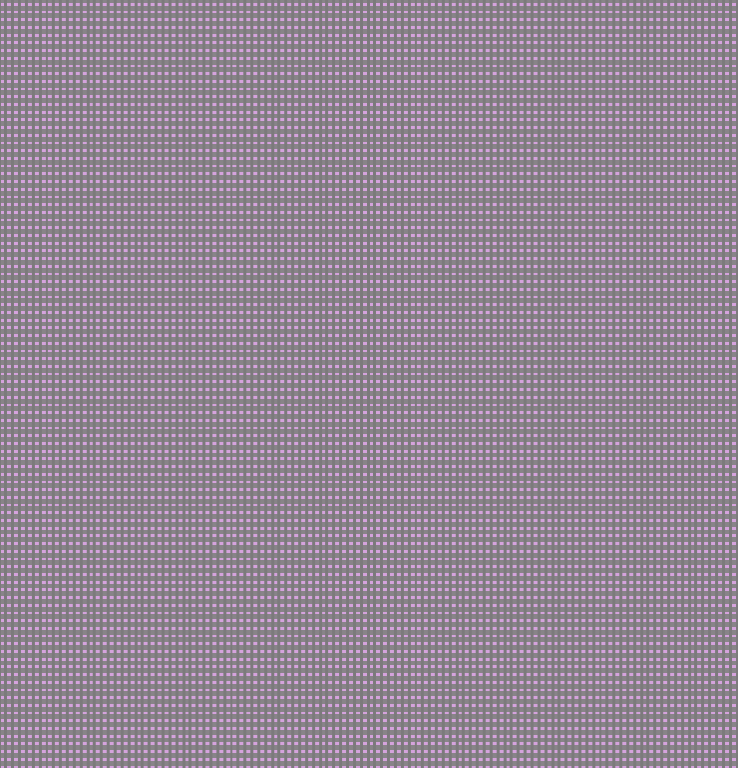
This pattern is drawn by a WebGL 1 fragment shader. Its source:

```glsl
precision highp float;
// Fine woven check: small lilac windows between grey threads.
// Window edges snap to a fixed loom grid, so some rows and columns come out
// one step thinner; each edge is box filtered over one pixel's footprint.

uniform vec2 u_resolution;

// Loom grid steps across and down the canvas; lengths below are in steps.
const vec2 LOOM_STEPS = vec2(740.0, 768.0);
const vec2 PITCH = vec2(6.852, 7.704);       // about 108 by 99.7 repeats
const vec2 WINDOW_SIZE = vec2(3.9, 2.8);
const vec2 FIRST_CORNER = vec2(0.5, 2.9);    // from the top left of the canvas

const vec3 GROUND_LILAC = vec3(0.835, 0.640, 0.865);
const vec3 WEFT_GREY = vec3(0.535, 0.516, 0.535);
const vec3 WARP_GREY = vec3(0.486, 0.480, 0.486);

vec2 snapToLoom(vec2 p) {
  return floor(p + 0.5);
}

// Share of a pixel, per axis, that lies inside the nearest snapped window.
vec2 windowCoverage(vec2 p, vec2 pixelSize) {
  vec2 halfGap = 0.5 * (PITCH - WINDOW_SIZE);
  vec2 index = floor((p - FIRST_CORNER + halfGap) / PITCH);
  vec2 corner = FIRST_CORNER + index * PITCH;
  vec2 nearEdge = snapToLoom(corner);
  vec2 farEdge = snapToLoom(corner + WINDOW_SIZE);

  vec2 overlap = min(p + 0.5 * pixelSize, farEdge)
               - max(p - 0.5 * pixelSize, nearEdge);
  return clamp(overlap / pixelSize, 0.0, 1.0);
}

void main() {
  vec2 uv = gl_FragCoord.xy / u_resolution;
  vec2 loom = vec2(uv.x, 1.0 - uv.y) * LOOM_STEPS;
  vec2 open = windowCoverage(loom, LOOM_STEPS / u_resolution);

  // Weft over the ground, then warp over both.
  vec3 colour = mix(WEFT_GREY, GROUND_LILAC, open.y);
  colour = mix(WARP_GREY, colour, open.x);

  gl_FragColor = vec4(colour, 1.0);
}
```
